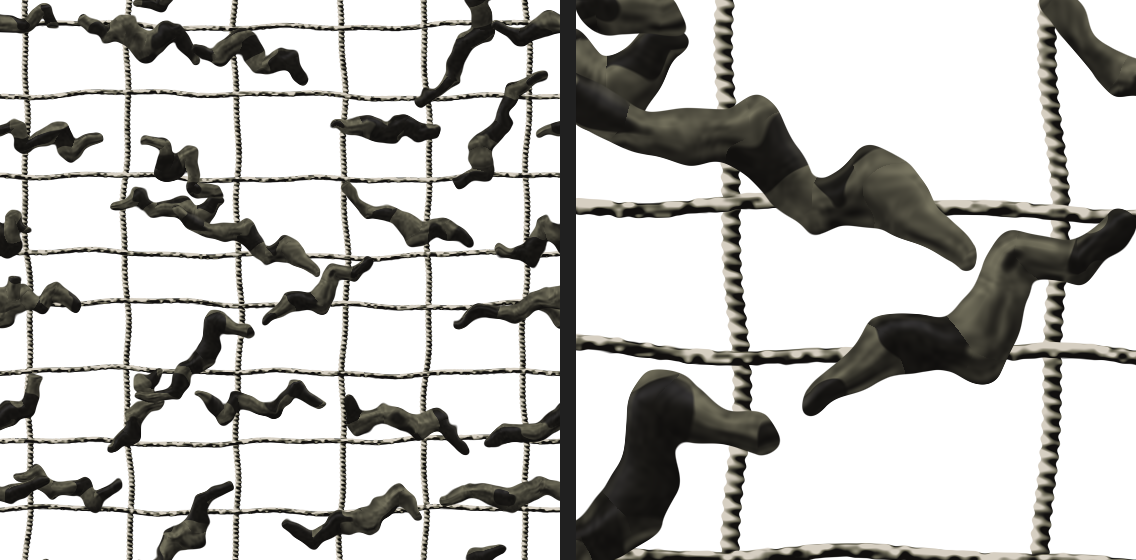
Left: the whole. Right: its middle third, enlarged.
A WebGL 1 fragment shader for this pattern:

```glsl
precision highp float;
// Sagging wire net on white, hung with crooked, camouflage-toned cloth strips.

uniform vec2 u_resolution;

#define COLUMNS 6
#define ROWS 8
#define STRIPS 24
#define JOINTS 5
#define WIRE 0.0054
#define SWAY 0.0065
#define BEADS 124.0
#define BODY 0.0215
#define CREAM vec3(0.84, 0.81, 0.76)
#define OLIVE vec3(0.36, 0.35, 0.29)
#define SOOT vec3(0.065, 0.06, 0.055)
#define TAU 6.2831853

float hash(vec2 p) {
  vec3 q = fract(p.xyx * 0.1031);
  q += dot(q, q.yzx + 33.33);
  return fract((q.x + q.y) * q.z);
}

float noise(vec2 p) {
  vec2 i = floor(p), f = fract(p);
  f = f * f * (3.0 - 2.0 * f);
  return mix(mix(hash(i), hash(i + vec2(1.0, 0.0)), f.x),
             mix(hash(i + vec2(0.0, 1.0)), hash(i + 1.0), f.x), f.y);
}

vec2 heading(float angle) { return vec2(cos(angle), sin(angle)); }

// Seamless sideways drift of one wire
float sway(float t, float id) {
  return SWAY * (0.65 * sin(TAU * (t + hash(vec2(id, 1.0))))
               + 0.5 * sin(TAU * (3.0 * t + hash(vec2(id, 2.0))))
               + 0.25 * sin(TAU * (7.0 * t + hash(vec2(id, 3.0)))));
}

vec3 wireColor(float tone) {
  vec3 c = mix(SOOT, OLIVE * 1.2, smoothstep(0.1, 0.5, tone));
  return mix(c, CREAM, smoothstep(0.4, 0.85, tone));
}

vec3 drawNet(vec3 color, vec2 p, float px) {
  float grain = noise(p * vec2(170.0, 290.0)) - 0.5;
  // Beaded uprights
  for (int i = 0; i < COLUMNS; i++) {
    float n = float(i), bulge = n - 2.6;
    float x = 0.049 + 0.178 * n + 0.045 * exp(-2.5 * bulge * bulge);
    float d = p.x - x - sway(p.y, n);
    float bead = 0.5 + 0.5 * cos(TAU * (BEADS * p.y + d * 35.0 + n * 0.3));
    float w = WIRE * (0.85 + 0.25 * bead);
    float tone = 0.2 + 0.5 * bead - 0.4 * d / w + 0.5 * grain;
    color = mix(color, wireColor(tone), 1.0 - smoothstep(-px, px, abs(d) - w));
  }
  // Speckled crosswires, pale above and dark below
  for (int j = 0; j < ROWS; j++) {
    float n = float(j), dip = n - 4.35;
    float y = 0.089 + 0.1236 * n - 0.045 * exp(-1.5 * dip * dip);
    float d = p.y - y - sway(p.x, n + 20.0);
    float w = WIRE * (0.82 + 0.3 * grain);
    float tone = 0.45 + 0.65 * d / w + 1.1 * grain;
    tone -= 0.5 * smoothstep(0.65, 1.0, d / w);
    color = mix(color, wireColor(tone), 1.0 - smoothstep(-px, px, abs(d) - w));
  }
  return color;
}

// One strip: a zigzag chain of tapered capsules, wrapped around the canvas
vec3 drawStrip(vec3 color, vec2 p, float id, float px) {
  vec2 cell = vec2(mod(id, 4.0), floor(id / 4.0));
  vec2 jitter = vec2(hash(vec2(id, 11.0)), hash(vec2(id, 12.0))) - 0.5;
  cell += 0.5 + 0.6 * jitter + vec2(0.5 * mod(cell.y, 2.0), 0.0);
  vec2 q = fract(p - cell / vec2(4.0, 6.0) + 0.5) - 0.5;
  if (dot(q, q) > 0.075) return color;

  float lean = mix(-0.4, 0.6, hash(vec2(id, 13.0))) + 0.9 * step(0.8, hash(vec2(id, 14.0)));
  float size = mix(0.8, 1.2, hash(vec2(id, 15.0)));
  float flip = step(0.5, hash(vec2(id, 16.0)));
  vec2 a = -0.1 * size * heading(lean), rel = vec2(0.0);
  float ra = BODY * 0.4, dist = 1.0, nearest = 1.0, along = 0.0;

  for (int k = 0; k < JOINTS; k++) {
    float n = float(k);
    vec2 key = vec2(id + 40.0, n);
    float turn = (mod(n + flip, 2.0) * 2.0 - 1.0) * mix(0.1, 1.1, hash(key));
    vec2 e = size * mix(0.03, 0.062, hash(key + 50.0)) * heading(lean + turn);
    float taper = sin(0.5 * TAU * (n + 1.5) / float(JOINTS + 1));
    float rb = BODY * mix(0.35, mix(0.55, 1.1, hash(key + 90.0)), taper);
    float h = clamp(dot(q - a, e) / dot(e, e), 0.0, 1.0);
    float r = mix(ra, rb, h);
    vec2 off = q - a - e * h;
    float d = length(off) - r;
    if (d < nearest) { nearest = d; rel = off / r; along = n + h; }
    float blend = max(0.008 - abs(d - dist), 0.0);
    dist = min(d, dist) - blend * blend / 0.032;
    a += e;
    ra = rb;
  }

  // Rounded light, lengthwise streaks, dark camouflage bands and a worn rim
  float lit = dot(rel, vec2(-0.35, 0.94));
  float streak = noise(vec2(along * 3.0 + id * 9.0, lit * 3.5 + 20.0));
  float band = noise(vec2(along * 1.7 + id * 7.0, lit * 0.7 + 5.0));
  float ridge = exp(-18.0 * (lit - 0.45) * (lit - 0.45));
  float tone = 0.18 + 0.28 * lit + 0.55 * streak + 0.35 * ridge;
  vec3 cloth = mix(SOOT, OLIVE * 1.15, clamp(tone, 0.0, 1.0));
  vec3 dark = SOOT + vec3(0.09, 0.09, 0.11) * ridge * streak;
  cloth = mix(cloth, dark, 0.85 * smoothstep(0.52, 0.58, band));
  float rim = smoothstep(-0.006, -0.002, dist) * smoothstep(-0.2, 0.8, lit);
  cloth = mix(cloth, OLIVE * 1.3, 0.45 * rim * streak);
  cloth *= 0.85 + 0.3 * noise(p * 230.0);
  return mix(color, cloth, 1.0 - smoothstep(-px, px, dist));
}

void main() {
  vec2 p = gl_FragCoord.xy / u_resolution;
  float px = 0.75 / min(u_resolution.x, u_resolution.y);
  vec3 color = drawNet(vec3(1.0), p, px);
  vec2 fray = vec2(noise(p * 45.0), noise(p * 45.0 + 70.0)) - 0.5;
  for (int s = 0; s < STRIPS; s++) color = drawStrip(color, p + 0.012 * fray, float(s), px);
  gl_FragColor = vec4(color, 1.0);
}
```
